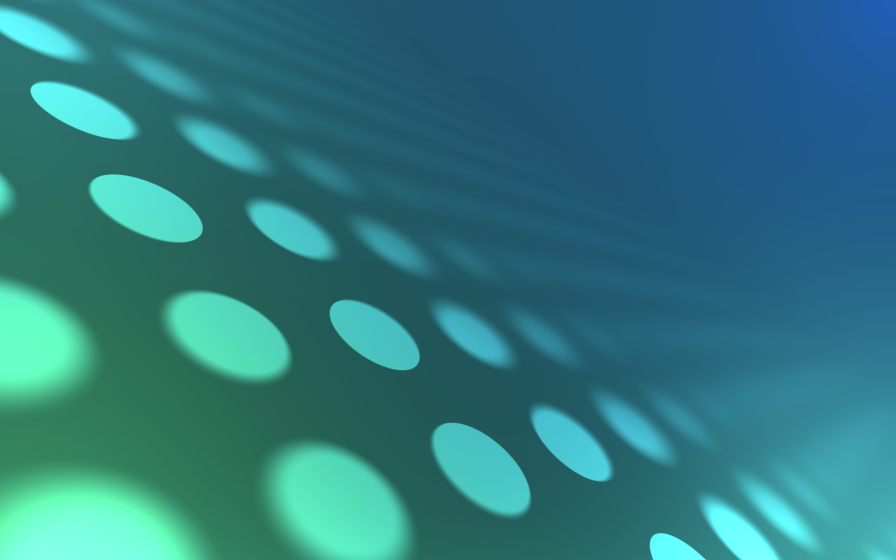
This background is drawn by a Shadertoy shader. Its source:

```glsl
// A tilted plane of glowing round dots, receding towards the upper right.
// Pixels are mapped back to the plane through two vanishing points; dots repeat
// with fract, blur away from a focal depth, and light up a soft gradient.

const vec2 GRID_ORIGIN = vec2(0.4125, 0.4042);
const vec2 VANISH_ROWS = vec2(1.75, 0.4021);
const vec2 VANISH_COLS = vec2(-0.725, 2.1458);
const vec2 GRID_STEP = vec2(0.2394, 0.1484);
const float DOT_RADIUS = 0.3;
const float TAU = 6.2832;

float cross2(vec2 a, vec2 b) {
    return a.x * b.y - a.y * b.x;
}

float gaussianGlow(vec2 p, vec2 center, float tightness) {
    vec2 d = p - center;
    return exp(-tightness * dot(d, d));
}

// Returns plane coordinates in xy and relative depth in z
vec3 projectToPlane(vec2 p) {
    vec2 o = GRID_ORIGIN - p;
    vec2 r = VANISH_ROWS - p;
    vec2 c = VANISH_COLS - p;
    float area = cross2(VANISH_ROWS - GRID_ORIGIN, VANISH_COLS - GRID_ORIGIN);
    float nearness = max(cross2(r, c) / area, 0.05);
    vec2 plane = vec2(cross2(c, o), cross2(o, r)) / (area * nearness);
    return vec3(plane / GRID_STEP, 1.0 / nearness);
}

// Teal to blue base with a coloured glow in each corner
vec3 backdrop(vec2 p, float aspect) {
    float diagonal = clamp((p.x + p.y - 1.02) / 0.94, -0.3, 1.0);
    vec3 col = mix(vec3(0.11, 0.30, 0.31), vec3(0.12, 0.33, 0.44), diagonal);
    col += vec3(0.10, 0.23, 0.09) * gaussianGlow(p, vec2(0.0), 3.0);
    col += vec3(0.12, 0.28, 0.22) * gaussianGlow(p, vec2(aspect, 0.05), 7.0);
    col += vec3(0.06, 0.14, 0.15) * gaussianGlow(p, vec2(0.0, 1.0), 5.0);
    col += vec3(0.03, 0.08, 0.06) * exp(-8.0 * p.y);
    col += vec3(0.01, 0.04, 0.29) * exp(-3.5 * distance(p, vec2(aspect, 1.0)));
    return col;
}

// Dot coverage, softened by the distance from the focal depth
float dotLight(vec2 grid, float depth) {
    float d = length(fract(grid + 0.5) - 0.5);
    float nearBlur = 0.27 * max(1.15 - depth, 0.0);
    float farBlur = 0.5 * max(depth - 1.25, 0.0);
    float blur = clamp(max(nearBlur, farBlur), 0.7 * fwidth(d), 0.3);
    return 1.0 - smoothstep(DOT_RADIUS - blur, DOT_RADIUS + min(blur, 0.19), d);
}

void mainImage(out vec4 fragColor, in vec2 fragCoord) {
    vec2 p = fragCoord / iResolution.y;
    float aspect = iResolution.x / iResolution.y;
    p.x *= 1.6 / aspect;
    vec3 plane = projectToPlane(p);
    float depth = plane.z;

    // Distant dots dissolve into haze and faint streaks along the rows
    float falloff = max(depth - 1.35, 0.0) / 0.38;
    float visible = exp(-falloff * falloff);
    float farBand = (1.0 - visible) * (1.0 - smoothstep(1.8, 5.0, depth));
    float streaks = 0.07 + 0.04 * cos(TAU * plane.y);
    float light = dotLight(plane.xy, depth) * visible + streaks * farBand;

    vec3 col = backdrop(p, 1.6) * (1.0 + 1.2 * light);
    fragColor = vec4(min(col, 1.0), 1.0);
}
```
